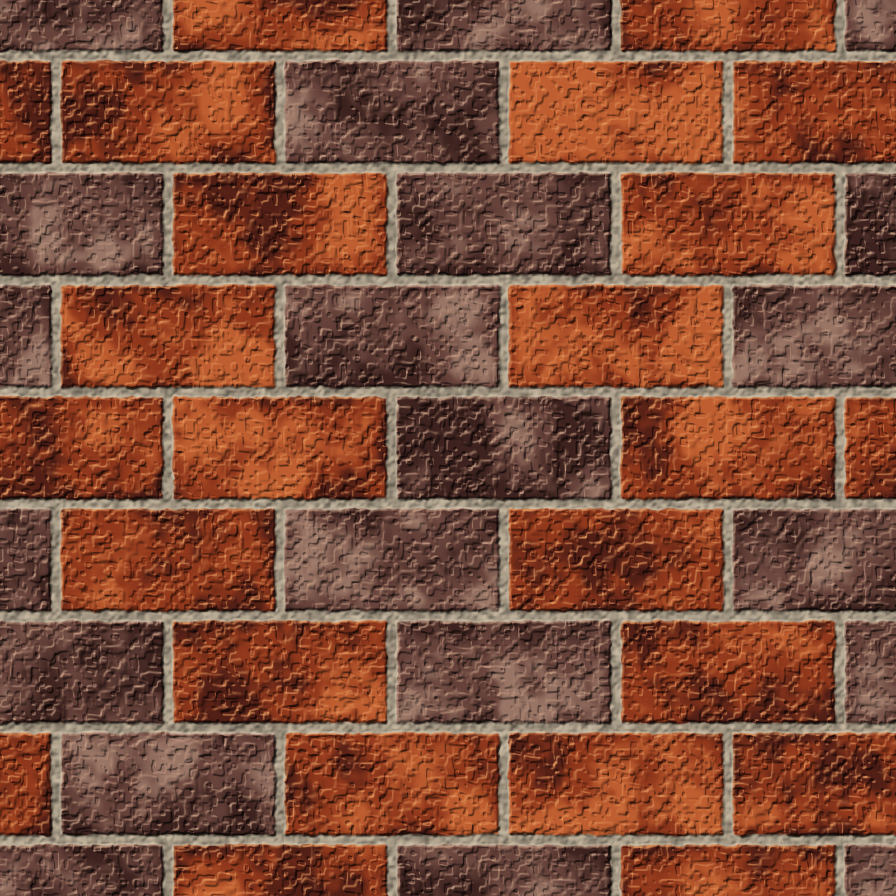
Write a WebGL 2 fragment shader that draws this texture.

```glsl
#version 300 es
precision highp float;

uniform vec2 u_resolution;
out vec4 fragColor;

const vec2 GRID = vec2(4.0, 8.0);          // bricks across, courses up
const float JOINT = 0.0115;                // mortar width
const vec2 TO_LIGHT = vec2(-0.6, 0.8);

const vec3 RED_DARK = vec3(0.32, 0.12, 0.085);
const vec3 RED_MID = vec3(0.57, 0.22, 0.11);
const vec3 RED_LIGHT = vec3(0.75, 0.37, 0.19);
const vec3 RED_GLINT = vec3(0.90, 0.60, 0.37);
const vec3 PLUM_DARK = vec3(0.24, 0.135, 0.12);
const vec3 PLUM_MID = vec3(0.40, 0.26, 0.23);
const vec3 PLUM_LIGHT = vec3(0.60, 0.46, 0.40);
const vec3 PLUM_GLINT = vec3(0.78, 0.62, 0.52);
const vec3 MORTAR = vec3(0.65, 0.60, 0.52);
const vec3 MORTAR_GLINT = vec3(0.86, 0.81, 0.73);

float hash(vec2 p) {
    return fract(sin(dot(p, vec2(127.1, 311.7))) * 43758.5453);
}

float noise(vec2 p) {
    vec2 i = floor(p), f = fract(p);
    f = f * f * (3.0 - 2.0 * f);
    return mix(mix(hash(i), hash(i + vec2(1, 0)), f.x),
               mix(hash(i + vec2(0, 1)), hash(i + vec2(1, 1)), f.x), f.y);
}

float fbm(vec2 p) {
    float sum = 0.0, amp = 0.55;
    for (int i = 0; i < 4; i++) {
        sum += amp * noise(p);
        p = mat2(1.6, 1.2, -1.2, 1.6) * p + 7.3;
        amp *= 0.5;
    }
    return sum;
}

// Alternate courses slide by half a brick
float courseShift(float row) {
    return mod(row, 2.0) < 0.5 ? 0.75 : 0.25;
}

vec2 brickCell(vec2 p) {
    float row = floor(p.y * GRID.y + 0.5);
    return vec2(floor(p.x * GRID.x - courseShift(row)), row);
}

// Position relative to the brick centre
vec2 brickLocal(vec2 p, vec2 cell) {
    return p - vec2(cell.x + courseShift(cell.y) + 0.5, cell.y) / GRID;
}

// Signed distance to the chipped brick outline
float brickDistance(vec2 p, vec2 local) {
    vec2 q = abs(local) - 0.5 / GRID + 0.5 * JOINT + 0.002;
    float box = length(max(q, 0.0)) + min(max(q.x, q.y), 0.0) - 0.002;
    return box + 0.0026 * (noise(p * 75.0) - 0.5) + 0.0018 * (noise(p * 210.0) - 0.5);
}

// Plum bricks fill odd columns; every third course holds just one
float isPlum(vec2 id) {
    float lone = id.y == 1.0 ? 0.0 : 1.0;
    bool plum = mod(id.y, 3.0) == 1.0 ? id.x == lone : mod(id.x, 2.0) == 1.0;
    return plum ? 1.0 : 0.0;
}

float surfaceHeight(vec2 p) {
    vec2 cell = brickCell(p);
    vec2 local = brickLocal(p, cell);
    vec2 seed = mod(cell, GRID) * 17.3;
    float body = smoothstep(0.0025, -0.003, brickDistance(p, local));
    float bumps = smoothstep(0.45, 0.78, noise(local * 135.0 + seed));
    float pits = smoothstep(0.55, 0.8, noise(local * 190.0 + seed + 31.0));
    float grit = 0.45 * noise(p * 230.0) + 0.25 * noise(p * 110.0);
    return mix(grit, 1.1 + 0.42 * bumps - 0.34 * pits, body);
}

vec3 ramp(vec3 dark, vec3 mid, vec3 light, float t) {
    return mix(mix(dark, mid, smoothstep(0.0, 0.5, t)), light, smoothstep(0.5, 1.0, t));
}

// Raised sides glint, turned-away sides fall into shadow
vec3 relief(vec3 base, vec3 glint, float slope) {
    vec3 lit = mix(base, glint, clamp(slope, 0.0, 0.85));
    return lit * (1.0 - clamp(-slope, 0.0, 0.72));
}

void main() {
    vec2 p = gl_FragCoord.xy / u_resolution;
    float pixel = 1.0 / min(u_resolution.x, u_resolution.y);
    vec2 cell = brickCell(p);
    vec2 id = mod(cell, GRID);
    vec2 local = brickLocal(p, cell);
    float d = brickDistance(p, local);
    float plum = isPlum(id);

    // Fired blotches, with some bricks burnt darker than others
    float bias = 0.36 * (hash(id + 4.7) - 0.5) - 0.2 * plum * step(2.5, id.x);
    float blotch = fbm(local * vec2(15.0, 13.0) + id * 11.7);
    float tone = (blotch - 0.5) * 2.1 + 0.53 + bias;
    tone += 0.3 * (noise(local * 95.0 + id * 5.1) - 0.5);
    tone -= 0.22 * smoothstep(-0.018, 0.0, d);
    tone = clamp(tone, 0.0, 1.0);

    vec2 nudge = TO_LIGHT * 0.0012;
    float slope = surfaceHeight(p - nudge) - surfaceHeight(p + nudge);

    vec3 red = ramp(RED_DARK, RED_MID, RED_LIGHT, tone);
    vec3 purple = ramp(PLUM_DARK, PLUM_MID, PLUM_LIGHT, tone);
    vec3 glint = mix(RED_GLINT, PLUM_GLINT, plum);
    vec3 brick = relief(mix(red, purple, plum), glint, slope * mix(1.75, 1.25, tone));

    vec3 mortar = MORTAR * (0.78 + 0.4 * noise(p * 170.0));
    mortar = relief(mortar, MORTAR_GLINT, slope * 1.2);

    float cover = smoothstep(pixel, -pixel, d);
    fragColor = vec4(mix(mortar, brick, cover), 1.0);
}
```
